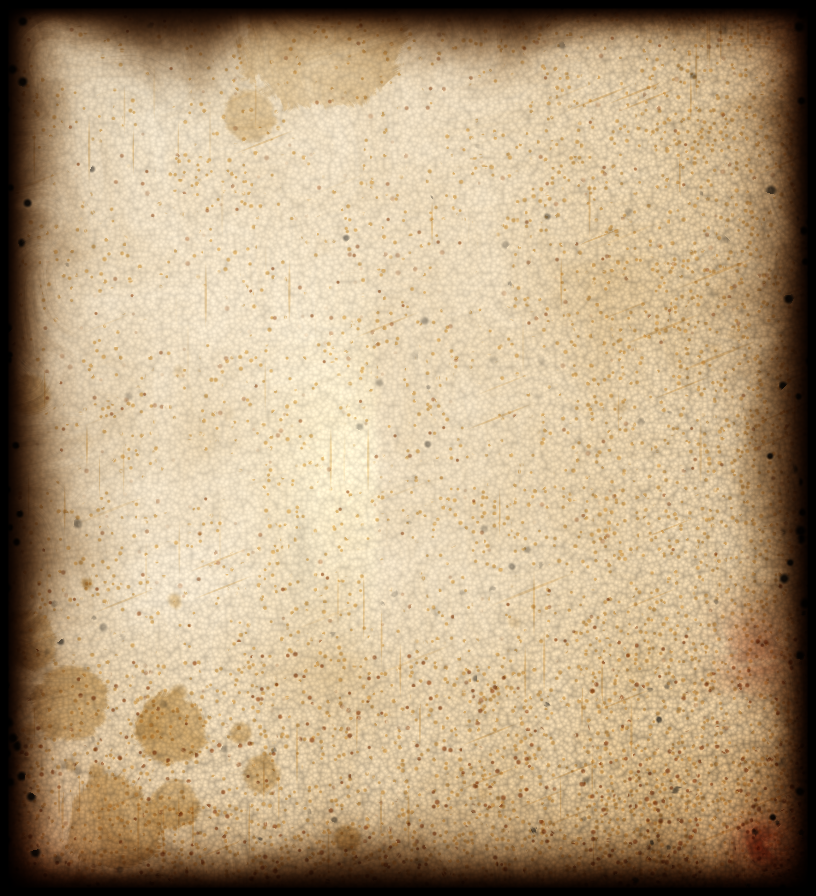
Give the GLSL for this texture, as a Shadertoy shader.

```glsl
// Aged parchment with burnt edges, tea stains, rust specks and a black frame.
#define CREAM vec3(0.935, 0.872, 0.762)
#define TAN vec3(0.80, 0.675, 0.475)
#define STAIN_TINT vec3(0.86, 0.77, 0.60)
#define RUST_TINT vec3(0.66, 0.42, 0.24)
#define GOLD_TINT vec3(0.88, 0.73, 0.44)
#define BURN_ABSORB vec3(0.85, 1.12, 1.45)
#define FRAME 0.009
#define BURN_WIDTH 0.017
#define BURN_DEPTH 3.3
#define GRAIN 0.13

vec2 hash2(vec2 c) {
    vec3 q = fract(c.xyx * vec3(0.1031, 0.1030, 0.0973));
    q += dot(q, q.yzx + 33.33);
    return fract((q.xx + q.yz) * q.zy);
}

// Cellular noise: x = distance to nearest point, y = random id of that point
vec2 cellular(vec2 p) {
    vec2 cell = floor(p), nearest = vec2(9.0, 0.0);
    for (int j = -1; j <= 1; j++)
    for (int i = -1; i <= 1; i++) {
        vec2 c = cell + vec2(i, j);
        float d = length(c + hash2(c) - p);
        if (d < nearest.x) nearest = vec2(d, hash2(c + 71.7).x);
    }
    return nearest;
}

// Layered, warped sines: soft cloudy variation around zero
float mottle(vec2 p) {
    float sum = 0.0, amp = 0.5;
    for (int i = 0; i < 8; i++) {
        p = mat2(0.8, 0.6, -0.6, 0.8) * p * 1.65 + vec2(3.1, 1.7);
        p += 0.7 * sin(p.yx * 1.3);
        sum += amp * sin(p.x) * sin(p.y);
        amp *= 0.7;
    }
    return sum;
}

float bump(float x, float center, float width) {
    float t = (x - center) / width;
    return exp(-t * t);
}

float blob(vec2 uv, vec2 center, vec2 size) {
    return bump(uv.x, center.x, size.x) * bump(uv.y, center.y, size.y);
}

// Scattered dots; density is the share of cells that hold one
float specks(vec2 p, float scale, float density, float radius) {
    vec2 c = cellular(p * scale);
    float r = radius * (0.6 + 0.4 * fract(c.y * 37.0));
    return smoothstep(r, r * 0.3, c.x) * smoothstep(-0.03, 0.03, density - c.y);
}

// Thin broken lines along a direction
float scratches(vec2 p, float angle, vec2 scale, float density) {
    float s = sin(angle), c = cos(angle);
    vec2 q = vec2(c * p.x + s * p.y, c * p.y - s * p.x);
    return specks(q * scale + 5.0, 1.0, density, 0.4);
}

// Large tea stains: centre in canvas fractions, radius in canvas heights
const vec3 STAINS[11] = vec3[11](
    vec3(0.393, 0.955, 0.085), vec3(0.307, 0.870, 0.027), vec3(0.086, 0.212, 0.043),
    vec3(0.136, 0.080, 0.058), vec3(0.212, 0.185, 0.040), vec3(0.320, 0.135, 0.024),
    vec3(0.214, 0.105, 0.030), vec3(0.035, 0.285, 0.032), vec3(0.426, 0.065, 0.013),
    vec3(0.036, 0.560, 0.027), vec3(0.295, 0.183, 0.013));

void mainImage(out vec4 fragColor, in vec2 fragCoord) {
    vec2 uv = fragCoord / iResolution.xy;
    float aspect = iResolution.x / iResolution.y;
    vec2 p = uv * vec2(aspect, 1.0);
    float cloud = mottle(p * 2.6);
    float fine = mottle(p * 15.0 + 4.0);
    float right = smoothstep(0.5, 1.0, uv.x), low = smoothstep(0.42, 0.0, uv.y);

    // Paper tone: cream centre, tan to the right and below
    float tone = 0.08 + 0.38 * right + 0.46 * low + 0.16 * cloud + 0.13 * fine;
    tone += 0.3 * blob(uv, vec2(0.41, 0.24), vec2(0.07, 0.07));
    tone += 0.2 * blob(uv, vec2(0.24, 0.50), vec2(0.04, 0.06));
    tone += 0.25 * blob(uv, vec2(0.74, 0.68), vec2(0.09, 0.07));
    tone -= 0.25 * blob(uv, vec2(0.20, 0.36), vec2(0.10, 0.10));
    vec3 col = mix(CREAM, TAN, clamp(tone, -0.15, 1.2));

    // Pale folds and the cool light at upper left
    float fold = smoothstep(0.472, 0.452, uv.x + 0.01 * cloud);
    col += vec3(0.05, 0.065, 0.05) * fold * blob(uv, vec2(0.42, 0.48), vec2(0.09, 0.14));
    col += vec3(0.01, 0.025, 0.04) * blob(uv, vec2(0.19, 0.91), vec2(0.12, 0.08));
    col *= 1.0 - 0.06 * blob(uv, vec2(0.37, 0.39), vec2(0.012, 0.06));

    // Tea stains with darker rims, plus small splashes at lower left
    float stain = 0.0, rim = 0.0;
    for (int i = 0; i < 11; i++) {
        vec3 s = STAINS[i];
        float d = length(p - s.xy * vec2(aspect, 1.0)) - s.z * (1.0 + 0.22 * cloud + 0.22 * fine);
        float strength = s.y > 0.8 ? 0.6 : 1.0;
        stain = max(stain, strength * smoothstep(0.004, -0.004, d));
        rim = max(rim, strength * exp(-abs(d) / 0.003));
    }
    float splashZone = smoothstep(0.42, 0.1, uv.x) * smoothstep(0.42, 0.25, uv.y);
    stain = max(stain, specks(p + 0.005 * fine, 24.0, 0.30 * splashZone, 0.36));
    col *= mix(vec3(1.0), STAIN_TINT, stain * (0.85 + 0.3 * fine) + 0.2 * rim);

    // Grain, gold flecks, rust and dark specks
    float grain = cellular(p * 210.0).x + 0.7 * cellular(p * 95.0 + 9.0).x;
    col *= 1.0 - GRAIN * (grain - 0.72) * (1.0 + right + low);
    float wear = clamp(0.2 + 0.55 * right + 0.55 * low + 0.5 * fine, 0.0, 1.0);
    col *= mix(vec3(1.0), GOLD_TINT, 0.75 * specks(p, 150.0, 0.42 * wear, 0.55));
    float rustZone = low * (0.35 + 0.65 * right) * clamp(0.6 + 1.2 * fine, 0.0, 1.0);
    col *= mix(vec3(1.0), RUST_TINT, 0.8 * specks(p + 3.0, 120.0, 0.02 + 0.5 * rustZone, 0.5));
    col *= 1.0 - 0.6 * specks(p + 0.006 * fine, 45.0, 0.13 * low * right + 0.01 * low, 0.26);

    // Scratches rise to the right; faint fibres hang vertically
    float lines = scratches(p, 0.38, vec2(7.0, 170.0), 0.08 * right + 0.02);
    lines += scratches(p, 1.57, vec2(9.0, 190.0), 0.04 + 0.05 * low);
    col *= mix(vec3(1.0), GOLD_TINT, 0.45 * lines);

    // Burn: uneven absorption from every side, redder at the corners
    vec2 nearLow = p - FRAME, nearHigh = vec2(aspect, 1.0) - FRAME - p;
    float wl = BURN_WIDTH + 0.006 * bump(uv.y, 0.48, 0.16) + 0.005 * bump(uv.y, 0.82, 0.12);
    float wr = BURN_WIDTH + 0.007 * bump(uv.y, 0.57, 0.20);
    float wb = BURN_WIDTH + 0.004 * bump(uv.x, 0.45, 0.10);
    float wt = 0.012 + 0.016 * bump(uv.x, 0.20, 0.08) + 0.008 * bump(uv.x, 0.59, 0.10);
    vec4 gap = max(vec4(nearLow, nearHigh), 0.0);
    vec4 falloff = exp(-gap / (vec4(wl, wb, wr, wt) * (1.0 + 0.25 * cloud + 0.2 * fine)));
    vec4 haze = exp(-gap / 0.065);
    float burn = BURN_DEPTH * dot(falloff, vec4(1.0)) + 0.22 * dot(haze, vec4(1.0, 1.0, 1.0, 0.5));
    col *= exp(-burn * BURN_ABSORB);
    float corner = (haze.x + haze.z) * (haze.y + 0.6 * haze.z * haze.w);
    col *= exp(-corner * vec3(0.15, 0.6, 0.8));
    float redSpot = blob(uv, vec2(0.936, 0.056), vec2(0.035, 0.027)) + 0.4 * blob(uv, vec2(0.93, 0.27), vec2(0.05, 0.05));
    col *= mix(vec3(1.0), vec3(0.78, 0.40, 0.30), redSpot * clamp(0.8 + fine, 0.0, 1.0));

    // Soot dots near the sides, then the frame
    float soot = specks(p + 8.0, 60.0, 0.35 * max(falloff.x, falloff.z), 0.5);
    float inside = min(min(nearLow.x, nearLow.y), min(nearHigh.x, nearHigh.y));
    col *= (1.0 - 0.85 * soot) * smoothstep(-0.001, 0.0015, inside);
    fragColor = vec4(clamp(col, 0.0, 1.0), 1.0);
}
```
